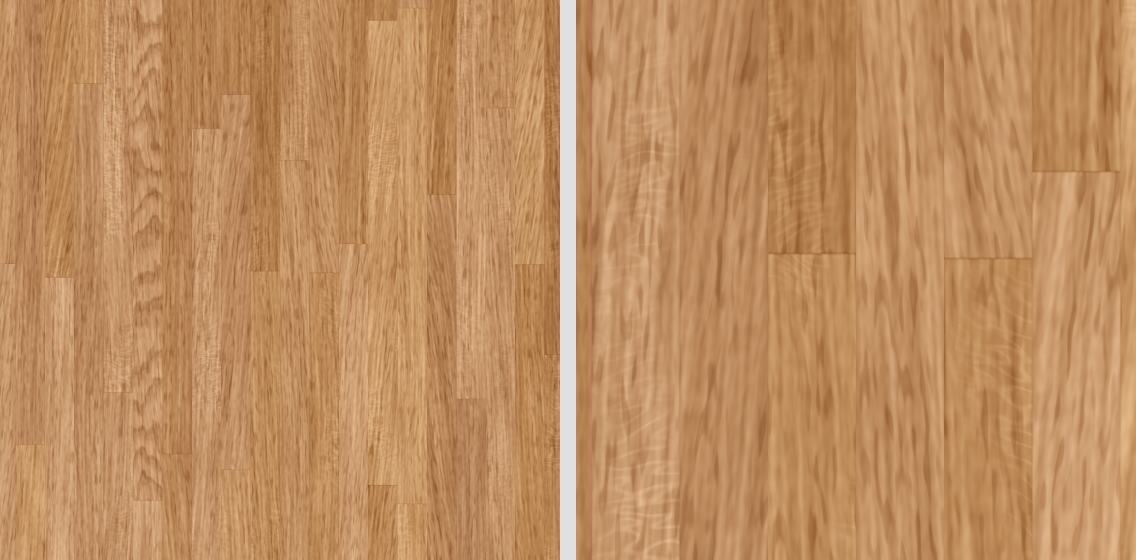
Left: the whole. Right: its middle third, enlarged.
Write a Shadertoy shader that draws this texture.

```glsl
// Butcher-block oak worktop: narrow vertical staves with streaks, pores, arches and ray flecks.

const vec3 DARK_OAK   = vec3(0.59, 0.375, 0.20);
const vec3 MID_OAK    = vec3(0.73, 0.53, 0.34);
const vec3 PALE_OAK   = vec3(0.87, 0.70, 0.52);
const vec3 ROSY_TINT  = vec3(0.004, 0.010, 0.030);

const float STAVE_WIDTH   = 0.0525;
const float STAVE_OFFSET  = 0.0275;
const float MIN_LENGTH    = 0.66;
const float MAX_LENGTH    = 1.05;
const float SEAM_WIDTH    = 0.0013;
const float BASE_TONE       = 0.04;
const float STAVE_CONTRAST  = 0.85;
const float STREAK_CONTRAST = 0.62;
const float PORE_DEPTH      = 0.62;
const float FLECK_STRENGTH  = 0.42;
const float ARCH_SHARE    = 0.08;
const float ARCH_RATE     = 15.0;
const float ARCH_DEPTH    = 0.75;
const float MAX_SLANT     = 0.17;
const int   SAMPLES       = 2;

float hash(vec2 p) {
    vec3 q = fract(vec3(p.xyx) * 0.1031);
    q += dot(q, q.yzx + 33.33);
    return fract((q.x + q.y) * q.z);
}

float cornerSlope(vec2 cell, vec2 toPoint) {
    float angle = 6.2832 * hash(cell);
    return dot(vec2(cos(angle), sin(angle)), toPoint);
}

// Gradient noise, roughly -0.7 to 0.7
float noise(vec2 p) {
    vec2 i = floor(p), f = p - i;
    vec2 s = f * f * f * (f * (f * 6.0 - 15.0) + 10.0);
    vec2 e = vec2(1.0, 0.0);
    return mix(mix(cornerSlope(i, f), cornerSlope(i + e.xy, f - e.xy), s.x),
               mix(cornerSlope(i + e.yx, f - e.yx), cornerSlope(i + e.xx, f - e.xx), s.x), s.y);
}

// Stacked arches: dark builds up slowly, then breaks off at the crown
float archGrain(vec2 p, float across, vec2 seed) {
    float phase = ARCH_RATE * (p.y + 0.13 * across * across);
    phase += 1.3 * noise(p * vec2(24.0, 8.0) + seed) + 0.3 * noise(p * vec2(80.0, 50.0) + seed);
    float f = fract(phase);
    float band = smoothstep(0.25, 0.88, f) * (1.0 - smoothstep(0.89, 1.0, f));
    float rings = 0.5 + 0.5 * cos(6.2832 * 5.0 * phase);
    return band * (0.75 + 0.35 * rings);
}

// Pale wavy marks that run across the grain in patches
float rayFlecks(vec2 p, vec2 seed) {
    vec2 q = p + 0.008 * noise(p * 30.0 + seed);
    q.y += 0.9 * q.x * (hash(seed) - 0.5);
    float ridge = 1.0 - abs(noise(q * vec2(48.0, 120.0) + seed)) * 4.0;
    float patches = smoothstep(-0.15, 0.35, noise(p * vec2(14.0, 5.0) + seed));
    return smoothstep(0.1, 1.0, ridge) * patches;
}

vec3 oak(vec2 p) {
    // Stave layout
    float x = (p.x - STAVE_OFFSET) / STAVE_WIDTH;
    float column = floor(x);
    float across = fract(x) - 0.5;
    float len = mix(MIN_LENGTH, MAX_LENGTH, hash(vec2(column + 40.0, 3.0)));
    float y = p.y / len + hash(vec2(column + 40.0, 17.0));
    vec2 id = vec2(column + 40.0, floor(y) + 5.0);
    vec2 seed = 60.0 * vec2(hash(id + 11.0), hash(id + 29.0));
    float isArched = step(hash(id + 71.0), ARCH_SHARE);
    float fleckShare = smoothstep(0.5, 0.95, hash(id + 53.0));

    // Grain coordinates, sheared and gently bent along the stave
    float lean = 2.0 * hash(id + 83.0) - 1.0;
    vec2 q = p;
    q.x += MAX_SLANT * lean * lean * lean * p.y;
    q.x += 0.011 * noise(p * vec2(6.0, 2.6) + seed);

    // Tone of the stave, streaks from broad to hairline
    float tone = STAVE_CONTRAST * (hash(id + 97.0) - 0.5) + BASE_TONE;
    tone += 0.25 * noise(p * vec2(9.0, 3.0) + seed);
    float streaks = 0.5 * noise(q * vec2(48.0, 1.4) + seed)
                  + 0.8 * noise(q * vec2(120.0, 4.0) + seed.yx)
                  + 1.15 * noise(q * vec2(235.0, 9.0) + seed);
    tone += STREAK_CONTRAST * streaks * (1.0 - 0.35 * isArched);

    // Short thin dark pores, denser in some bands
    float pores = smoothstep(0.04, 0.34, noise(q * vec2(250.0, 38.0) + seed.yx));
    float bands = smoothstep(-0.3, 0.3, noise(q * vec2(55.0, 1.8) + seed.yx));
    tone -= PORE_DEPTH * pores * mix(0.35, 1.0, bands);
    tone += 0.3 * noise(q * vec2(290.0, 95.0) + seed);

    // Figure
    tone += FLECK_STRENGTH * fleckShare * rayFlecks(p, seed) * (1.0 - isArched);
    tone += isArched * (0.2 - ARCH_DEPTH * archGrain(p, across, seed));

    // Glue lines
    float side = (0.5 - abs(across)) * STAVE_WIDTH;
    float end = (0.5 - abs(fract(y) - 0.5)) * len;
    tone -= 0.18 * (1.0 - smoothstep(0.0, SEAM_WIDTH, side));
    tone -= 0.45 * (1.0 - smoothstep(0.0, SEAM_WIDTH, end));

    tone = clamp(tone, -1.15, 1.1);
    vec3 wood = MID_OAK + max(tone, 0.0) * (PALE_OAK - MID_OAK) + min(tone, 0.0) * (MID_OAK - DARK_OAK);
    return wood + ROSY_TINT * (1.6 * hash(id + 131.0) - 0.5);
}

void mainImage(out vec4 fragColor, in vec2 fragCoord) {
    // Average a small grid of samples to smooth the edges
    vec3 sum = vec3(0.0);
    for (int i = 0; i < SAMPLES * SAMPLES; i++) {
        vec2 offset = (vec2(i % SAMPLES, i / SAMPLES) + 0.5) / float(SAMPLES) - 0.5;
        sum += oak((fragCoord + offset) / iResolution.y);
    }
    fragColor = vec4(sum / float(SAMPLES * SAMPLES), 1.0);
}
```
